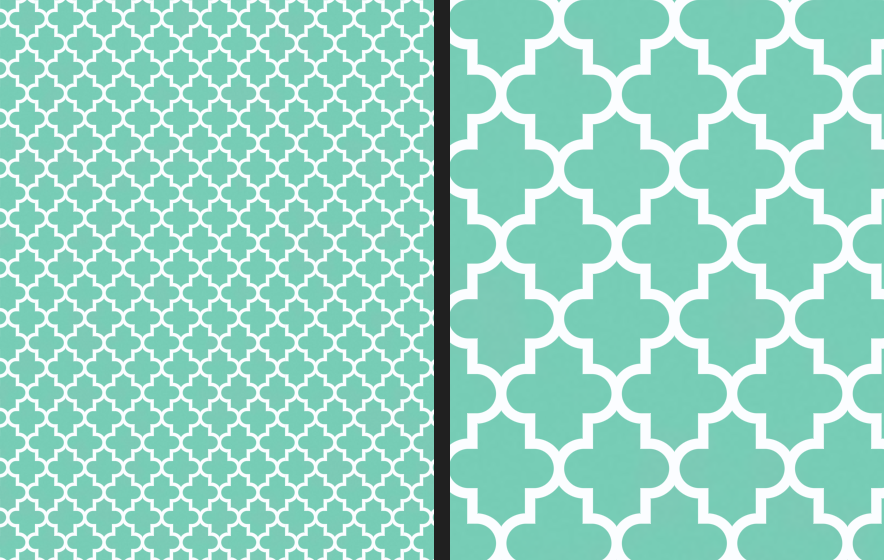
Left: the whole. Right: its middle third, enlarged.
Reproduce this pattern procedurally as a Shadertoy shader.

```glsl
// Moroccan quatrefoil trellis: white ogee outlines on a mint ground.
// One mirrored quarter cell holds a stepped boundary of two arcs and straight
// bars; its distance field is stroked, then a faint paper mottling is added.

#define COLUMNS 11.28                 // repeats across the canvas
#define ROWS 11.225                   // repeats up the canvas
#define CENTRE_SHIFT vec2(0.064, 0.312) // tile centre from canvas middle
#define LOBE_RADIUS 0.215             // in units of one repeat width
#define LINE_WIDTH 0.090
#define EDGE_SOFTNESS 0.75            // in output samples
#define MINT vec3(0.465, 0.802, 0.712)
#define FADED_MINT vec3(0.500, 0.785, 0.712)
#define WHITE vec3(0.985, 0.994, 1.0)
#define GRAIN 0.010

float hash(vec2 p) {
    vec3 q = fract(vec3(p.xyx) * 0.1031);
    q += dot(q, q.yzx + 33.33);
    return fract((q.x + q.y) * q.z);
}

float valueNoise(vec2 p) {
    vec2 cell = floor(p);
    vec2 f = fract(p);
    f = f * f * (3.0 - 2.0 * f);
    float low = mix(hash(cell), hash(cell + vec2(1, 0)), f.x);
    float high = mix(hash(cell + vec2(0, 1)), hash(cell + vec2(1, 1)), f.x);
    return mix(low, high, f.y);
}

float fractalNoise(vec2 p) {
    float sum = 0.0;
    float weight = 0.5;
    for (int i = 0; i < 4; i++) {
        sum += weight * valueNoise(p);
        p = p * 2.03 + 17.0;
        weight *= 0.5;
    }
    return sum / 0.9375;
}

float boxDistance(vec2 p, vec2 halfSize) {
    vec2 d = abs(p) - halfSize;
    return length(max(d, 0.0)) + min(max(d.x, d.y), 0.0);
}

// Half of the boundary, from its midpoint to the tip of a side lobe.
float halfBoundary(vec2 p, float halfHeight, float halfLine) {
    float step = 0.25 - LOBE_RADIUS;
    float barTop = halfHeight - LOBE_RADIUS;
    // Upright bar and short ledge, with square corners
    float d = boxDistance(p, vec2(halfLine, barTop + halfLine));
    vec2 ledge = p - vec2(0.5 * step, -barTop);
    d = min(d, boxDistance(ledge, vec2(0.5 * step, halfLine)));
    // Quarter circle of the lobe
    vec2 fromLobe = p - vec2(step, -halfHeight);
    if (fromLobe.x >= 0.0) {
        d = min(d, abs(length(fromLobe) - LOBE_RADIUS) - halfLine);
    }
    return d;
}

// Signed distance to the stroked trellis, negative inside the line.
float trellis(vec2 p, float repeatHeight) {
    vec2 period = vec2(1.0, repeatHeight);
    // Mirror into a quarter cell, then measure from the boundary midpoint
    vec2 folded = abs(p - period * round(p / period));
    vec2 s = folded - 0.25 * period;
    float halfHeight = 0.25 * repeatHeight;
    float halfLine = 0.5 * LINE_WIDTH;
    return min(halfBoundary(s, halfHeight, halfLine),
               halfBoundary(-s, halfHeight, halfLine));
}

void mainImage(out vec4 fragColor, in vec2 fragCoord) {
    vec2 uv = fragCoord / iResolution.xy;
    vec2 canvas = fragCoord / iResolution.x;
    float repeatHeight = COLUMNS * iResolution.y / (ROWS * iResolution.x);

    // Trellis coverage
    vec2 p = (uv - 0.5) * vec2(COLUMNS, ROWS * repeatHeight) - CENTRE_SHIFT;
    float blur = EDGE_SOFTNESS * COLUMNS / iResolution.x;
    float line = 1.0 - smoothstep(-blur, blur, trellis(p, repeatHeight));

    // Slightly faded patches and fine grain on the ground
    float fade = smoothstep(0.50, 0.75, fractalNoise(canvas * 16.0));
    vec3 ground = mix(MINT, FADED_MINT, 0.6 * fade);
    ground += GRAIN * (valueNoise(canvas * 300.0) - 0.5);

    fragColor = vec4(mix(ground, WHITE, line), 1.0);
}
```
